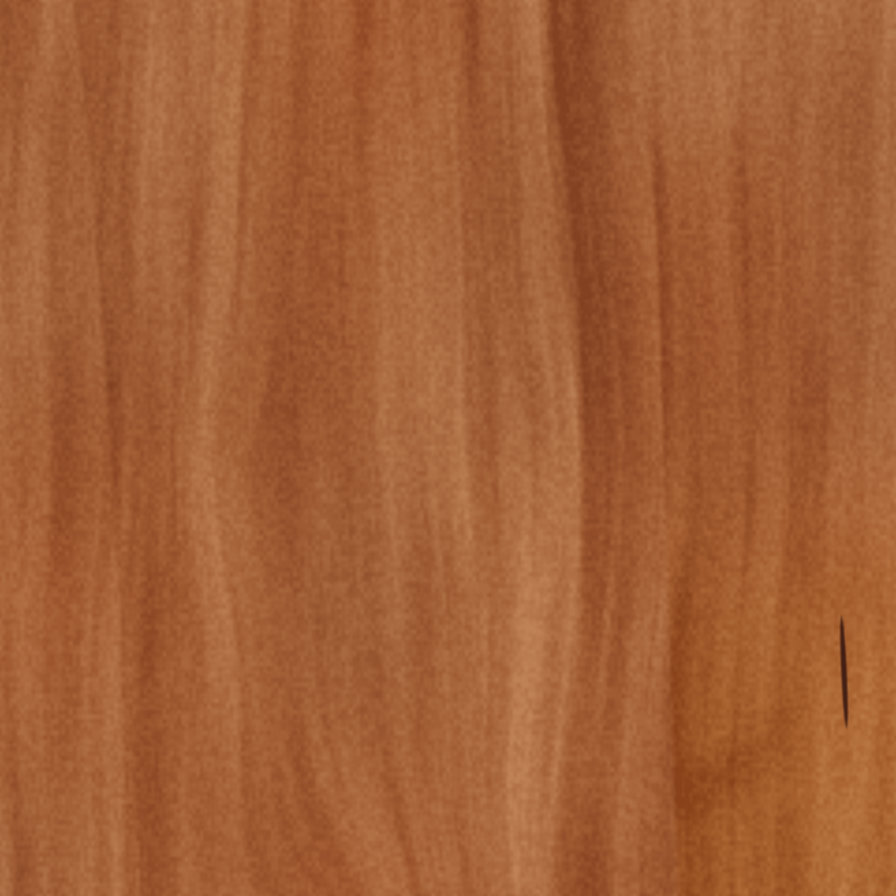
Give the GLSL for this texture, as a Shadertoy shader.

```glsl
float hash(vec2 p) {
    vec3 q = fract(p.xyx * vec3(0.1031, 0.1030, 0.0973));
    q += dot(q, q.yzx + 33.33);
    return fract((q.x + q.y) * q.z);
}

// Value noise centred on zero
float noise(vec2 p) {
    vec2 i = floor(p), f = fract(p);
    f = f * f * (3.0 - 2.0 * f);
    float low = mix(hash(i), hash(i + vec2(1, 0)), f.x);
    float high = mix(hash(i + vec2(0, 1)), hash(i + vec2(1, 1)), f.x);
    return mix(low, high, f.y) - 0.5;
}

float bell(float d, float width) {
    return exp(-d * d / (width * width));
}

// Growth layers: each brightens to the right, then drops; strength varies along y
float layers(float x, float y, float seed) {
    float f = fract(x), id = floor(x);
    float ramp = f * (1.0 - smoothstep(0.86, 1.0, f));
    float presence = 0.5 + 1.0 * noise(vec2(id * 7.0 + seed, y * 3.5));
    return ramp * (0.4 * hash(vec2(id, seed)) + 0.6 * presence) - 0.22;
}

// Line, light on its left and dark on its right
float seam(float d, float width) {
    return mix(1.0, -1.0, smoothstep(-0.005, 0.005, d)) * exp(-abs(d) / width);
}

void mainImage(out vec4 fragColor, in vec2 fragCoord) {
    vec2 uv = fragCoord / iResolution.xy;
    float x = uv.x, y = uv.y;

    // Grain coordinate: slow waves, a sweep near the bottom, an arch
    float grainX = x + 0.06 * noise(vec2(x * 3.0, y * 2.2) + 7.0)
                     + 0.02 * noise(vec2(x * 8.0, y * 4.0) + 31.0);
    grainX -= 0.10 * bell(x - 0.42, 0.15) * pow(1.0 - y, 4.0);
    grainX += 0.03 * bell(x - 0.26, 0.06) * bell(y - 0.46, 0.16);

    // Streaks from broad to fine
    float tone = 0.60;
    tone += 0.44 * noise(vec2(grainX * 9.0, y * 1.8) + 3.0);
    tone += 0.36 * noise(vec2(grainX * 27.0, y * 2.6) + 17.0);
    tone += 0.25 * noise(vec2(grainX * 62.0, y * 4.0) + 41.0);
    tone += 0.19 * noise(vec2(grainX * 125.0, y * 7.0) + 73.0);
    tone += 0.36 * layers(grainX * 8.0, y, 5.0);
    tone += 0.24 * layers(grainX * 19.0 + 0.3, y, 12.0);

    // Long seams, the pale centre band and the dark heart streak
    float bend = 0.012 * noise(vec2(2.0, y * 4.0));
    float fade = 0.7 + 0.8 * noise(vec2(x * 3.0, y * 5.0) + 50.0);
    tone += 0.20 * fade * seam(x - 0.135 + 0.05 * y * y + bend, 0.03);
    tone += 0.20 * fade * seam(x - 0.752 + 0.025 * y + bend, 0.025);
    tone += 0.12 * bell(x - 0.59 + bend, 0.05);
    float heart = x - 0.648 + 0.03 * smoothstep(0.6, 1.0, y) + bend;
    float heartShape = smoothstep(-0.007, 0.006, heart) * exp(-max(heart, 0.0) / 0.045);
    tone -= 0.48 * heartShape * smoothstep(0.15, 0.45, y);

    // Curved shadow in the lower right board
    float board = smoothstep(0.746, 0.758, x + 0.025 * y + bend);
    float arc = y - 0.12 - 4.5 * (x - 0.75) * (x - 0.75);
    tone -= 0.28 * board * bell(arc, 0.035) * (1.0 - smoothstep(0.80, 0.94, x));

    // Soft mottling and fine pores
    tone += 0.12 * noise(uv * vec2(12.0, 9.0) + 60.0);
    tone += 0.25 * noise(uv * vec2(240.0, 170.0));
    tone += 0.15 * noise(uv * vec2(130.0, 220.0) + 90.0);

    // Dark to middle to pale wood
    tone = clamp(tone, 0.0, 1.15);
    vec3 midWood = vec3(0.63, 0.36, 0.20);
    vec3 color = mix(vec3(0.52, 0.25, 0.125), midWood, min(tone * 2.0, 1.0));
    color = mix(color, vec3(0.72, 0.475, 0.305), max(tone * 2.0 - 1.0, 0.0));

    // Golden lower right, redder patches elsewhere
    float gold = board * (1.0 - smoothstep(0.15, 0.6, y));
    color += gold * vec3(0.015, 0.01, -0.025);
    color += noise(uv * vec2(5.0, 3.0) + 20.0) * vec3(0.015, -0.015, -0.025);

    // Thin tapered crack
    float along = (y - 0.25) / 0.065;
    float halfWidth = 0.003 * sqrt(max(1.0 - along * along, 0.0));
    float offset = abs(x - 0.942 + 0.003 * along);
    float crack = 1.0 - smoothstep(halfWidth - 0.002, halfWidth + 0.002, offset);
    crack *= smoothstep(0.0, 0.002, halfWidth);
    color = mix(color, vec3(0.22, 0.09, 0.06), 0.9 * crack);

    fragColor = vec4(color, 1.0);
}
```
